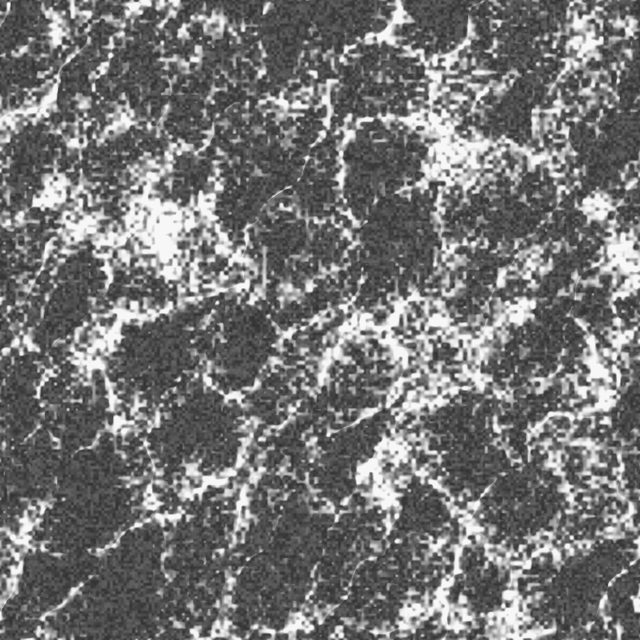
Write a WebGL 1 fragment shader that draws this texture.

```glsl
precision highp float;
// Rough grey mineral: dark grainy flakes with ragged, leaning white rims.
// Warped cellular borders plus streaky gradient noise set where it is light;
// fine speckle breaks up the edges and a soft grain covers the dark ground.

#define CELLS vec2(9.0, 6.0)
#define STREAKS vec2(13.0, 5.5)
#define LEAN 0.45
#define WARP 0.07
#define RIM_FALLOFF 5.0
#define SPECKLE_FREQ 150.0
#define SPECKLE 0.62
#define GRAIN_FREQ 230.0
#define GRAIN 0.10
#define DARK 0.295
#define LIGHT 0.97
#define EDGE vec2(-0.09, 0.94)

uniform vec2 u_resolution;

vec2 hash2(vec2 p) {
  vec3 q = fract(p.xyx * vec3(0.1031, 0.1030, 0.0973));
  q += dot(q, q.yzx + 33.33);
  return fract((q.xx + q.yz) * q.zy);
}

// Smoothly joined random values, -1 to 1
float valueNoise(vec2 p) {
  vec2 i = floor(p), f = fract(p);
  f = f * f * (3.0 - 2.0 * f);
  float low = mix(hash2(i).x, hash2(i + vec2(1.0, 0.0)).x, f.x);
  float high = mix(hash2(i + vec2(0.0, 1.0)).x, hash2(i + 1.0).x, f.x);
  return 2.0 * mix(low, high, f.y) - 1.0;
}

float slope(vec2 corner, vec2 offset) {
  return dot(2.0 * hash2(corner) - 1.0, offset);
}

// Gradient noise, centred on zero
float gradientNoise(vec2 p) {
  vec2 i = floor(p), f = fract(p);
  vec2 w = f * f * f * (f * (f * 6.0 - 15.0) + 10.0);
  vec2 r = vec2(1.0, 0.0);
  return mix(mix(slope(i, f), slope(i + r.xy, f - r.xy), w.x),
             mix(slope(i + r.yx, f - r.yx), slope(i + r.xx, f - r.xx), w.x), w.y);
}

// Gap between the two nearest cell points: zero on the borders
float cellGap(vec2 p) {
  vec2 cell = floor(p);
  float nearest = 9.0, second = 9.0;
  for (int y = -1; y <= 1; y++) {
    for (int x = -1; x <= 1; x++) {
      vec2 id = cell + vec2(float(x), float(y));
      float d = length(id + hash2(id) - p);
      second = min(second, max(nearest, d));
      nearest = min(nearest, d);
    }
  }
  return second - nearest;
}

void main() {
  vec2 uv = gl_FragCoord.xy / min(u_resolution.x, u_resolution.y);

  // Bend the plane, then lean it to the right
  vec2 bend = vec2(gradientNoise(uv * 8.0 + 40.0), gradientNoise(uv * 8.0 + 71.0));
  bend += 0.4 * vec2(gradientNoise(uv * 24.0 + 15.0), gradientNoise(uv * 24.0 + 93.0));
  vec2 p = uv + WARP * bend;
  p.x += 4.0 - LEAN * p.y;

  // Rims, streaks and broad regions
  float rim = exp(-RIM_FALLOFF * cellGap(p * CELLS)) - 0.33;
  float streak = 1.2 * gradientNoise(p * STREAKS + 7.0)
               + 0.65 * gradientNoise(p * STREAKS * 2.3 + 31.0);
  float region = 0.55 * gradientNoise(uv * 3.5 + 12.0);
  float speckle = SPECKLE * valueNoise(uv * SPECKLE_FREQ + 5.0);
  float lightness = smoothstep(EDGE.x, EDGE.y, 0.9 * rim + streak + region + speckle);

  // Grainy ground under the light flakes
  float ground = DARK + GRAIN * valueNoise(uv * GRAIN_FREQ + 60.0);
  gl_FragColor = vec4(vec3(mix(ground, LIGHT, lightness)), 1.0);
}
```
